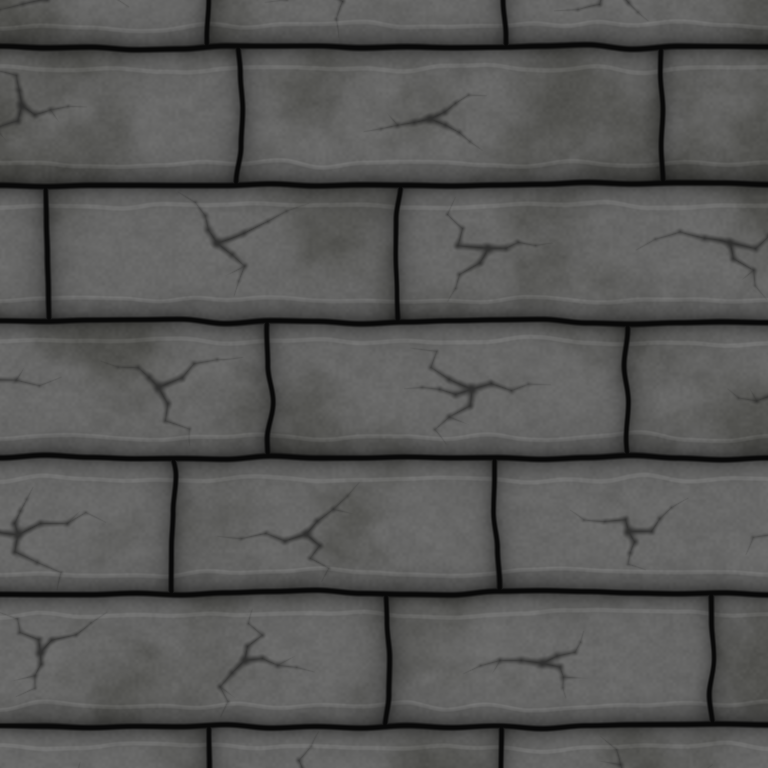
Reproduce this texture procedurally as a Shadertoy shader.

```glsl
// Weathered grey stone wall: six staggered courses of long blocks with soft
// black joints, pale chipped bevel lines, mottled faces and branching cracks.
// Courses come from a row/joint lookup; all wear is hashed per block.

#define COURSE_HEIGHT 0.1768
#define FIRST_JOINT 0.0547
#define WALL_PERIOD 1.061
#define JOINT_WIDTH 0.0056
#define SHADE_REACH 0.012
#define BEVEL_INSET 0.027
#define CRACK_WIDTH 0.0035
#define CRACK_STEP 0.031
#define STONE_COLOR vec3(0.405, 0.405, 0.402)
#define STAIN_COLOR vec3(0.285, 0.285, 0.270)
#define CRACK_COLOR vec3(0.150, 0.150, 0.148)
#define JOINT_COLOR vec3(0.030)

// Two upright joints per course, from the lowest full course upward
const vec2 UPRIGHTS[6] = vec2[6](
    vec2(0.505, 0.928), vec2(0.225, 0.646), vec2(0.352, 0.815),
    vec2(0.062, 0.518), vec2(0.312, 0.860), vec2(0.271, 0.655));

float hash(vec2 p) {
    vec3 q = fract(p.xyx * 0.1031);
    q += dot(q, q.yzx + 33.33);
    return fract((q.x + q.y) * q.z);
}

float noise(vec2 p) {
    vec2 i = floor(p), f = fract(p);
    f = f * f * (3.0 - 2.0 * f);
    return mix(mix(hash(i), hash(i + vec2(1, 0)), f.x),
               mix(hash(i + vec2(0, 1)), hash(i + vec2(1, 1)), f.x), f.y);
}

float fbm(vec2 p) {
    float sum = 0.0, amp = 0.5;
    for (int i = 0; i < 5; i++) {
        sum += amp * noise(p);
        p = mat2(1.6, 1.2, -1.2, 1.6) * p + 7.3;
        amp *= 0.5;
    }
    return sum;
}

// Distance to a segment whose half width tapers from wa to wb
float taper(vec2 p, vec2 a, vec2 b, float wa, float wb) {
    vec2 ab = b - a;
    float h = clamp(dot(p - a, ab) / dot(ab, ab), 0.0, 1.0);
    return length(p - a - ab * h) - mix(wa, wb, h);
}

float smoothMin(float a, float b, float k) {
    float h = max(k - abs(a - b), 0.0) / k;
    return min(a, b) - h * h * k * 0.25;
}

vec2 crackStep(float angle) {
    return CRACK_STEP * vec2(cos(angle), 0.58 * sin(angle));
}

// Jagged star of three or four arms, some of them forked
float crack(vec2 p, vec2 seed) {
    float dist = 1.0;
    float arms = 3.0 + step(0.65, hash(seed + 3.1));
    float turn = 6.2832 * hash(seed + 5.7);
    for (float arm = 0.0; arm < arms; arm++) {
        vec2 key = seed + vec2(arm * 11.0, 17.0);
        float heading = turn + 6.2832 * (arm + 0.5 * hash(key)) / arms;
        float reach = 0.7 + 0.6 * hash(key + 2.0);
        vec2 a = vec2(0);
        for (float s = 0.0; s < 4.0; s++) {
            float bend = 1.7 * (hash(key + vec2(s, 41.0)) - 0.5);
            vec2 b = a + reach * crackStep(heading + bend);
            float wa = CRACK_WIDTH * (1.0 - 0.42 * s);
            float wb = wa - 0.42 * CRACK_WIDTH;
            dist = smoothMin(dist, taper(p, a, b, wa, wb), 0.005);
            if (s == 1.0 && hash(key + 9.0) > 0.6) {
                vec2 fork = b + crackStep(heading - 2.0 * sign(bend) * 0.5);
                dist = smoothMin(dist, taper(p, b, fork, wb, -CRACK_WIDTH), 0.004);
            }
            a = b;
        }
    }
    return smoothstep(0.0045, -0.0045, dist);
}

void mainImage(out vec4 fragColor, in vec2 fragCoord) {
    vec2 uv = fragCoord / iResolution.y;

    // Hand-cut wobble of the joints
    vec2 p = uv;
    p.y += 0.008 * (noise(uv * vec2(17.0, 9.0)) - 0.5);
    p.x += 0.011 * (noise(uv * vec2(9.0, 21.0) + 40.0) - 0.5);

    // Course and block lookup
    float rise = p.y - FIRST_JOINT;
    float course = (rise + 0.004 * sin(3.1416 * rise / (5.0 * COURSE_HEIGHT))) / COURSE_HEIGHT;
    float row = mod(floor(course), 6.0);
    float y = fract(course) * COURSE_HEIGHT;
    float x = mod(p.x, WALL_PERIOD);
    vec2 cut = UPRIGHTS[int(row)];
    vec3 block = x < cut.x ? vec3(cut.y - WALL_PERIOD, cut.x, 2.0)
               : x < cut.y ? vec3(cut, 1.0) : vec3(cut.y, cut.x + WALL_PERIOD, 2.0);
    float width = block.y - block.x;
    vec2 seed = vec2(row * 7.0 + 1.0, block.z * 13.0);
    vec2 edge = vec2(min(x - block.x, block.y - x), min(y, COURSE_HEIGHT - y));

    // Mottled face with dark stains and fine grain
    float stain = smoothstep(0.42, 0.78, fbm(uv * 7.0 + seed));
    vec3 color = mix(STONE_COLOR, STAIN_COLOR, 0.75 * stain);
    color += 0.05 * (fbm(uv * vec2(45.0, 60.0)) - 0.5);
    color += 0.025 * (noise(uv * 230.0) - 0.5);

    // Cracks: two on long blocks, one on short ones
    float count = width > 0.58 ? 2.0 : 1.0;
    vec2 local = vec2(x - 0.5 * (block.x + block.y), y - 0.5 * COURSE_HEIGHT);
    for (float k = 0.0; k < count; k++) {
        vec2 key = seed + k * 29.0;
        vec2 jitter = vec2(hash(key), hash(key + 4.0)) - 0.5;
        vec2 center = vec2((k - 0.5 * (count - 1.0)) * 0.45 * width, 0.0) + jitter * vec2(0.12, 0.035);
        color = mix(color, CRACK_COLOR, 0.85 * crack(local - center, key));
    }

    // Bevel bands and their pale chipped lines
    float chip = 0.008 * (noise(vec2(uv.x * 19.0, row * 5.0 + step(0.5, fract(course)))) - 0.5);
    float bevel = edge.y - BEVEL_INSET - chip;
    float lower = step(y, 0.5 * COURSE_HEIGHT);
    color += mix(0.008, -0.03, lower) * smoothstep(0.002, -0.002, bevel);
    color += 0.05 * smoothstep(0.0042, 0.0012, abs(bevel));

    // Soft shade toward the edges, then the joint itself
    vec2 shade = 1.0 - vec2(0.4, 0.5) * exp(-edge / SHADE_REACH);
    color *= shade.x * shade.y;
    float joint = smoothstep(JOINT_WIDTH, 0.0012, min(edge.x * 1.1, edge.y));
    color = mix(color, JOINT_COLOR, joint);

    fragColor = vec4(color, 1.0);
}
```
